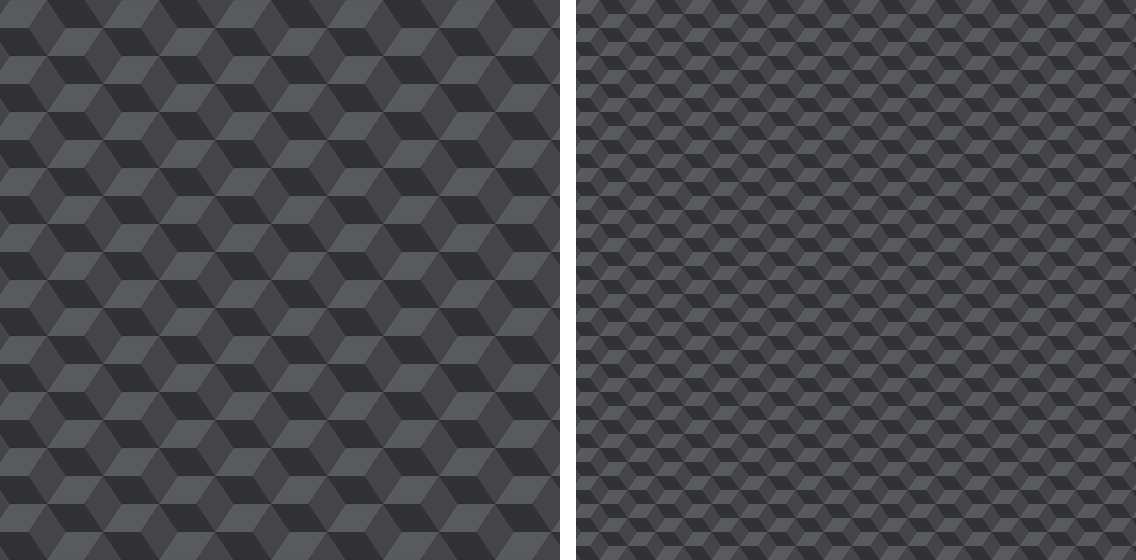
Left: one tile. Right: repeated 2 by 2.
This pattern is drawn by a Shadertoy shader. Its source:

```glsl
// Tumbling blocks in three greys: light and dark leaning parallelograms
// on a staggered lattice, with the upright rhombi left between them.
// Each tile is a wrapped distance function, so the canvas tiles exactly.

const vec2 REPEATS = vec2(5.0, 10.0);      // whole cells across and up
const vec2 CELL = vec2(6.0, 2.0);          // lattice units in one cell
const float SHIFT_X = 0.42;                // lattice offset, in cells
const vec2 TILE_HALF = vec2(1.0, 0.5);     // half base and half height
const vec2 LIGHT_CENTRE = vec2(1.5, 0.5);
const vec2 DARK_CENTRE = vec2(1.5, -0.5);
const float SEAM_HALF_WIDTH = 0.0005;      // in canvas heights
const float SEAM_STRENGTH = 0.16;

const vec3 LIGHT_GREY = vec3(0.347, 0.351, 0.357);
const vec3 MID_GREY = vec3(0.271, 0.271, 0.279);
const vec3 DARK_GREY = vec3(0.196, 0.196, 0.204);

// Signed distance, in canvas units, to a parallelogram leaning by slant.
float leaningTile(vec2 p, float slant) {
    vec2 scale = REPEATS * CELL;
    float ends = (abs(p.y) - TILE_HALF.y) / scale.y;
    float sides = (abs(p.x - slant * p.y) - TILE_HALF.x) / length(scale);
    return max(ends, sides);
}

// Offset from the centre of the cell that holds p.
vec2 wrapCell(vec2 p) {
    return (fract(p / CELL + 0.5) - 0.5) * CELL;
}

// Nearest tile on both halves of the staggered lattice.
float staggeredTiles(vec2 p, float slant) {
    float straight = leaningTile(wrapCell(p), slant);
    float staggered = leaningTile(wrapCell(p - 0.5 * CELL), slant);
    return min(straight, staggered);
}

// Antialiased coverage of the region where d is negative.
float coverage(float d, float pixel) {
    return clamp(0.5 - d / pixel, 0.0, 1.0);
}

void mainImage(out vec4 fragColor, in vec2 fragCoord) {
    vec2 uv = fragCoord / iResolution.xy;
    float pixel = 1.0 / iResolution.y;
    vec2 p = (uv * REPEATS - vec2(SHIFT_X, 0.0)) * CELL;

    float lightDist = staggeredTiles(p - LIGHT_CENTRE, 1.0);
    float darkDist = staggeredTiles(p - DARK_CENTRE, -1.0);

    // Flat faces
    vec3 color = mix(MID_GREY, LIGHT_GREY, coverage(lightDist, pixel));
    color = mix(color, DARK_GREY, coverage(darkDist, pixel));

    // Faint hairline along every join
    float edgeDist = min(abs(lightDist), abs(darkDist));
    float seam = clamp((SEAM_HALF_WIDTH + 0.5 * pixel - edgeDist) / pixel, 0.0, 1.0);
    seam *= min(1.0, 2.0 * SEAM_HALF_WIDTH / pixel);
    color *= 1.0 - SEAM_STRENGTH * seam;

    fragColor = vec4(color, 1.0);
}
```
